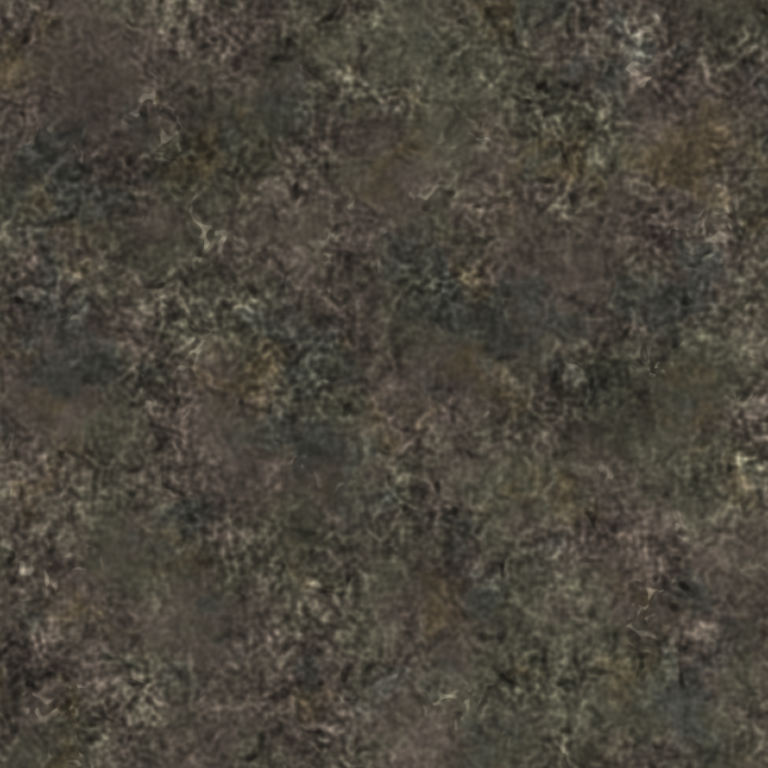
Give the GLSL for this texture, as a WebGL 1 fragment shader.

```glsl
precision highp float;
// Dark, weathered earth: mottled brown and olive stone with fine crumbs.
// Octaves of warped gradient noise set a log-scaled tone; slower noise
// tints it, varies its roughness and gathers pale mineral flecks.

uniform vec2 u_resolution;

float hash(vec2 p) {
  vec3 q = fract(vec3(p.xyx) * 0.1031);
  q += dot(q, q.yzx + 33.33);
  return fract((q.x + q.y) * q.z);
}

// Dot product of a random unit gradient with the offset to its corner
float corner(vec2 cell, vec2 offset) {
  float angle = 6.2832 * hash(cell);
  return dot(vec2(cos(angle), sin(angle)), offset);
}

// Gradient noise, roughly -0.7 to 0.7
float noise(vec2 p) {
  vec2 i = floor(p);
  vec2 f = p - i;
  vec2 w = f * f * f * (f * (f * 6.0 - 15.0) + 10.0);
  vec2 e = vec2(1.0, 0.0);
  float low = mix(corner(i, f), corner(i + e, f - e), w.x);
  float high = mix(corner(i + e.yx, f - e.yx), corner(i + 1.0, f - 1.0), w.x);
  return mix(low, high, w.y);
}

// Four octaves, each turned to hide the lattice
float fbm(vec2 p) {
  float sum = 0.0;
  float weight = 1.0;
  for (int i = 0; i < 4; i++) {
    sum += weight * noise(p);
    p = mat2(1.6, 1.2, -1.2, 1.6) * p + 17.3;
    weight *= 0.65;
  }
  return sum;
}

void main() {
  vec2 uv = gl_FragCoord.xy / min(u_resolution.x, u_resolution.y);

  // Ragged outlines for every layer
  vec2 warp = vec2(noise(uv * 24.0 + 40.0), noise(uv * 24.0 + 90.0));
  vec2 p = uv + 0.014 * warp;

  // Broad patches, clods and crumbs
  float patches = fbm(p * 4.5 + 10.0);
  float clods = noise(p * 21.0 + 60.0) + 0.9 * noise(p.yx * 43.0 + 130.0);
  float crumbs = noise(p * 78.0 + 20.0) + 0.75 * noise(uv.yx * 122.0 + 70.0);
  float roughness = clamp(1.0 + 1.1 * fbm(uv * 6.0 + 200.0), 0.45, 1.6);

  // Tone in log scale keeps the lights rarer than the darks
  float relief = 0.55 * patches + roughness * (0.48 * clods + 0.85 * crumbs);
  float tone = 0.288 * exp(0.55 * relief);

  // Reddish brown to olive, with ochre stains and cool grey hollows
  float hue = smoothstep(-0.5, 0.5, fbm(p * 5.0 + 310.0));
  vec3 tint = mix(vec3(1.03, 0.92, 0.83), vec3(0.97, 0.95, 0.79), hue);
  float ochre = smoothstep(0.15, 0.75, fbm(p * 7.0 + 420.0));
  float cool = smoothstep(0.1, 0.7, fbm(p * 6.0 + 530.0) - 0.4 * patches);
  tint = mix(tint, vec3(1.09, 0.95, 0.69), 0.65 * ochre);
  tint = mix(tint, vec3(0.91, 0.94, 0.86), 0.75 * cool);
  vec3 color = tone * tint;

  // Pale flecks gathered in a few clusters
  float cluster = smoothstep(0.25, 0.65, fbm(p * 6.5 + 640.0));
  float fleck = smoothstep(0.08, 0.5, noise(p * 88.0 + 750.0) + 0.4 * clods);
  color += 0.17 * cluster * fleck * vec3(1.0, 0.97, 0.85);

  // Sparse dark pits
  float pit = smoothstep(0.3, 0.6, noise(p * 50.0 + 860.0) - 0.25 * clods);
  color *= 1.0 - 0.28 * pit * roughness;

  gl_FragColor = vec4(color, 1.0);
}
```
